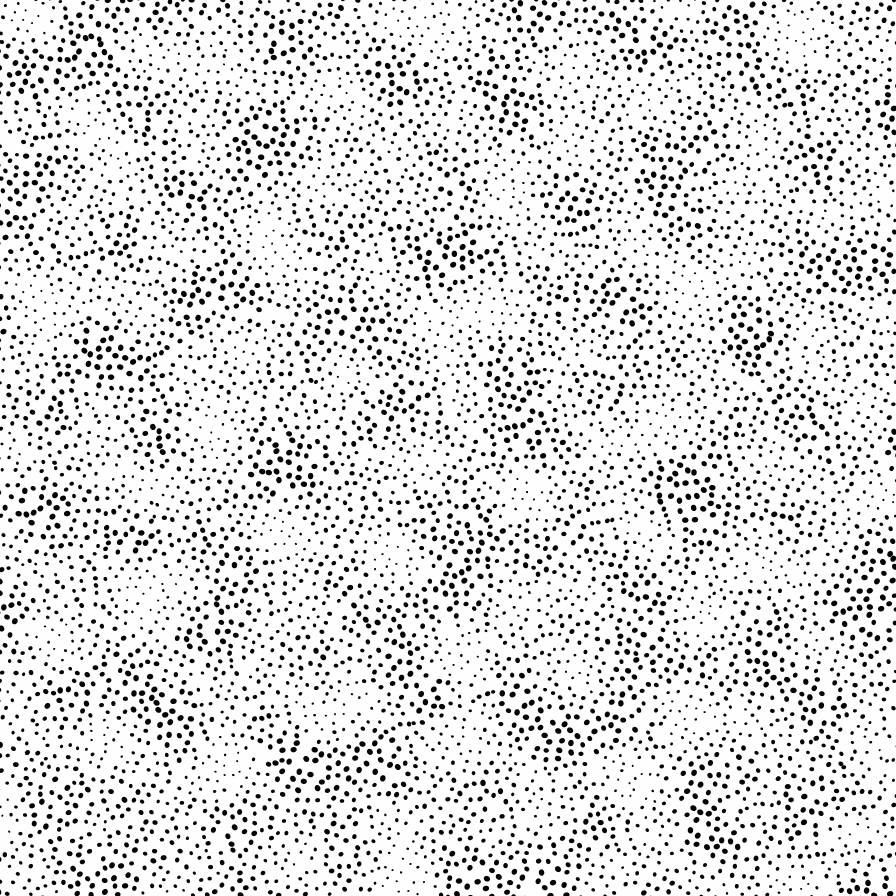
A Shadertoy shader for this pattern:

```glsl
// Stippled field of small ink dots whose sizes swell and shrink in soft patches.

const vec3  PAPER       = vec3(0.995);
const vec3  INK         = vec3(0.01);
const float DENSITY     = 82.0;   // dots across the canvas
const float GRID_ANGLE  = 0.5;    // turns the hidden grid off the axes
const float JITTER      = 0.86;   // scatter inside a cell
const float SPACING     = 0.92;   // distance below which dots repel
const float REPULSION   = 0.42;
const float RADIUS_MIN  = 0.09;   // dot radii, in cells
const float RADIUS_MAX  = 0.27;
const float SIZE_MEAN   = 0.58;   // 0 = smallest dot, 1 = largest
const float PATCH_GAIN  = 0.24;   // size change between patches
const float RANDOM_GAIN = 0.45;   // size change from dot to dot
const float WOBBLE      = 0.08;   // departure from a round outline
const int   WAVES       = 8;
const float WAVE_BASE   = 30.0;   // lowest patch frequency, radians per canvas
const float WAVE_STEP   = 6.0;
const float GOLDEN      = 2.39996;

// Integer hash: two random values per cell.
vec2 hash2(vec2 cell) {
    uvec2 q = uvec2(ivec2(cell) + 4096) * uvec2(1597u, 3812u + 1u);
    uint n = (q.x ^ q.y) * 747796u + q.x * 2891u;
    n = (n ^ (n >> 15)) * 2246823u;
    n = (n ^ (n >> 13)) * 3266489u;
    n ^= n >> 16;
    return vec2(n & 65535u, n >> 16) / 65535.0;
}

vec2 jittered(vec2 cell) {
    return cell + 0.5 + JITTER * (hash2(cell) - 0.5);
}

// Dot centre, pushed away from close neighbours for even spacing.
vec2 dotCentre(vec2 cell) {
    vec2 centre = jittered(cell);
    vec2 push = vec2(0.0);
    for (int y = -1; y <= 1; y++)
    for (int x = -1; x <= 1; x++) {
        if (x == 0 && y == 0) continue;
        vec2 away = centre - jittered(cell + vec2(x, y));
        float gap = max(length(away), 0.001);
        push += away / gap * max(SPACING - gap, 0.0);
    }
    return centre + REPULSION * push;
}

// Layered sines in many directions, with about unit deviation.
float patches(vec2 p) {
    float sum = 0.0;
    for (int i = 0; i < WAVES; i++) {
        float k = float(i);
        float angle = k * GOLDEN;
        vec2 dir = vec2(cos(angle), sin(angle));
        sum += sin(dot(p, dir) * (WAVE_BASE + WAVE_STEP * k) + 1.7 * k * k);
    }
    return sum / sqrt(0.5 * float(WAVES));
}

float dotRadius(vec2 cell, vec2 centre, vec2 offset) {
    vec2 rnd = hash2(cell + 517.0);
    float size = SIZE_MEAN + PATCH_GAIN * patches(centre / DENSITY)
               + RANDOM_GAIN * (rnd.x - 0.5);
    float radius = mix(RADIUS_MIN, RADIUS_MAX, clamp(size, 0.0, 1.0));
    float angle = atan(offset.y, offset.x + 0.00001);
    return radius * (1.0 + WOBBLE * sin(2.0 * angle + 6.2832 * rnd.y));
}

void mainImage(out vec4 fragColor, in vec2 fragCoord) {
    float c = cos(GRID_ANGLE), s = sin(GRID_ANGLE);
    vec2 p = mat2(c, s, -s, c) * (fragCoord / iResolution.y) * DENSITY;
    float pixel = DENSITY / iResolution.y;
    vec2 home = floor(p);

    // Coverage of the dots in the surrounding cells.
    float ink = 0.0;
    for (int y = -1; y <= 1; y++)
    for (int x = -1; x <= 1; x++) {
        vec2 cell = home + vec2(x, y);
        vec2 centre = dotCentre(cell);
        vec2 offset = p - centre;
        float edge = length(offset) - dotRadius(cell, centre, offset);
        ink = max(ink, clamp(0.5 - edge / pixel, 0.0, 1.0));
    }
    fragColor = vec4(mix(PAPER, INK, ink), 1.0);
}
```
